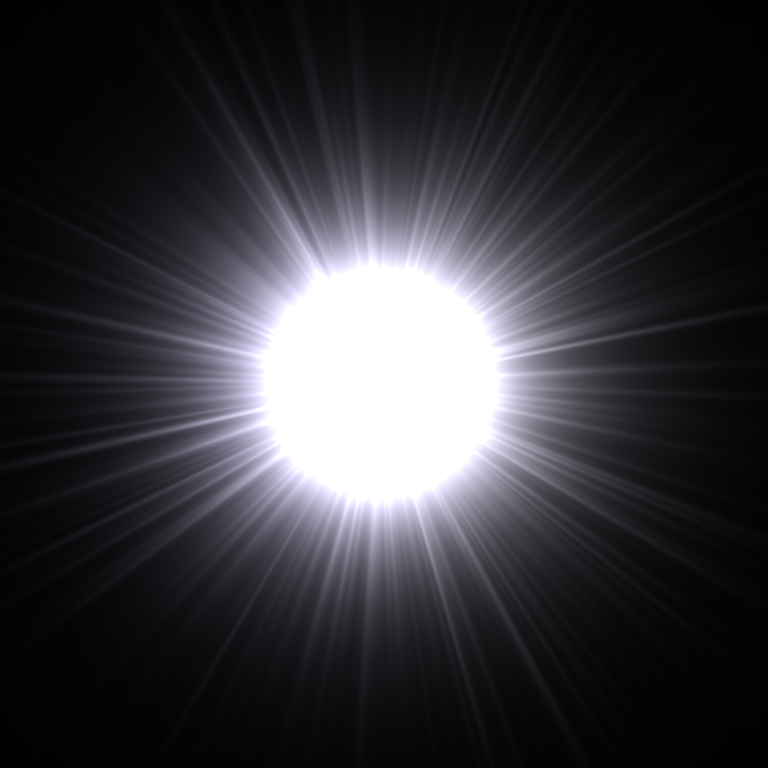
This background is drawn by a WebGL 1 fragment shader. Its source:

```glsl
precision highp float;
// A blazing white disc with a cool halo and fine radial light rays on black.

uniform vec2 u_resolution;

const float TAU = 6.28319;

float hash(float n) {
  return fract(sin(n * 127.1) * 4375.85);
}

// Cellular noise around the circle: one randomly placed ray per angular cell.
float rays(float turn, float count, float width, float seed) {
  float x = turn * count;
  float light = 0.0;
  for (int k = -1; k <= 1; k++) {
    float cell = floor(x) + float(k);
    float id = mod(cell, count) + seed;
    float offset = (x - cell - hash(id)) / width;
    float strength = hash(id + 31.7);
    light += strength * strength * exp(-offset * offset);
  }
  return light;
}

void main() {
  vec2 uv = gl_FragCoord.xy / u_resolution;
  vec2 p = uv - vec2(0.495, 0.501);
  p.x *= u_resolution.x / u_resolution.y;
  float radius = length(p);
  float angle = atan(p.y, p.x + 0.000001);
  float turn = fract(angle / TAU);

  // Soft halo that saturates into the disc, broken into gentle streaks
  float streaks = rays(turn, 150.0, 0.4, 3.0) + rays(turn, 60.0, 0.35, 211.0);
  float contrast = 0.12 + 0.22 * smoothstep(0.15, 0.26, radius);
  float halo = 0.9 * exp(-11.6 * (radius - 0.165)) * (1.0 + contrast * (streaks - 0.45));

  // Long thin rays, gathered into diagonal bundles and stronger sideways
  float bundles = 0.65 - 0.25 * cos(8.0 * angle) + 0.15 * cos(2.0 * angle);
  float beams = rays(turn, 64.0, 0.13, 307.0) + 0.7 * rays(turn, 130.0, 0.2, 401.0);
  float reach = exp(-3.4 * (radius - 0.16)) * (1.0 - smoothstep(0.36, 0.72, radius));
  reach *= smoothstep(0.13, 0.24, radius);
  float light = halo + 0.25 * beams * bundles * reach;

  // Violet tint on the left, more neutral on the right
  vec3 tint = mix(vec3(0.97, 0.95, 1.1), vec3(0.98, 0.97, 1.06), smoothstep(-0.3, 0.3, p.x));
  vec3 color = vec3(0.003, 0.003, 0.007) + light * tint;
  gl_FragColor = vec4(clamp(color, 0.0, 1.0), 1.0);
}
```
